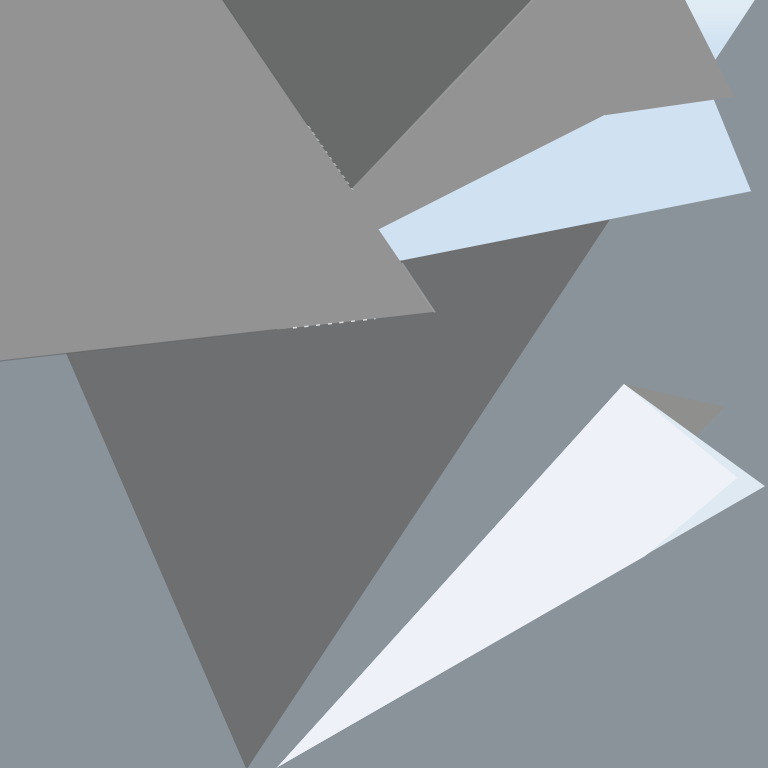
A three.js fragment shader for this background:

```glsl
// Draws flat grey, pale blue and white angular shards over a slate backdrop.
varying vec2 vUv;

// Signed distance to the line a-b, negative on its right side
float edge(vec2 p, vec2 a, vec2 b) {
  vec2 e = normalize(b - a);
  return dot(p - a, vec2(-e.y, e.x));
}

// Convex shapes, corners listed clockwise
float triangle(vec2 p, vec2 a, vec2 b, vec2 c) {
  return max(edge(p, a, b), max(edge(p, b, c), edge(p, c, a)));
}

float quad(vec2 p, vec2 a, vec2 b, vec2 c, vec2 d) {
  return max(max(edge(p, a, b), edge(p, b, c)), max(edge(p, c, d), edge(p, d, a)));
}

float segment(vec2 p, vec2 a, vec2 b) {
  vec2 e = b - a;
  return length(p - a - e * clamp(dot(p - a, e) / dot(e, e), 0.0, 1.0));
}

// Smooth coverage of a signed distance
float cover(float d) {
  return clamp(0.5 - d / fwidth(vUv.x), 0.0, 1.0);
}

void main() {
  vec2 p = vUv;
  vec3 lightGrey = vec3(0.575, 0.577, 0.58);
  vec3 paleBlue = vec3(0.816, 0.886, 0.949);
  vec3 color = vec3(0.541, 0.576, 0.604);

  // Dark shards at the back
  float topShard = triangle(p, vec2(0.25, 1.02), vec2(0.74, 1.02), vec2(0.458, 0.72));
  color = mix(color, vec3(0.408, 0.42, 0.412), cover(topShard));
  float darkShard = triangle(p, vec2(0.07, 0.577), vec2(0.794, 0.714), vec2(0.321, -0.002));
  color = mix(color, vec3(0.431, 0.435, 0.441), cover(darkShard));

  // Pale blue shards
  float blueShard = quad(p, vec2(0.443, 0.645), vec2(0.469, 0.753), vec2(0.919, 0.896), vec2(0.978, 0.751));
  color = mix(color, paleBlue, cover(blueShard));
  float cornerShard = triangle(p, vec2(0.87, 1.02), vec2(0.996, 1.02), vec2(0.93, 0.92));
  vec3 cornerBlue = mix(paleBlue, vec3(0.88, 0.925, 0.955), smoothstep(0.93, 1.0, p.y));
  color = mix(color, cornerBlue, cover(cornerShard));

  // Light grey slab and its bent wing
  float slab = quad(p, vec2(-0.02, 1.02), vec2(0.276, 1.02), vec2(0.566, 0.594), vec2(-0.02, 0.528));
  float wing = quad(p, vec2(0.443, 0.676), vec2(0.443, 0.736), vec2(0.712, 1.02), vec2(0.911, 0.913));
  float wingTip = quad(p, vec2(0.712, 1.02), vec2(0.882, 1.02), vec2(0.956, 0.874), vec2(0.788, 0.85));
  color = mix(color, lightGrey, cover(min(slab, min(wing, wingTip))));

  // Thin rims, some broken into dashes
  float rim = min(segment(p, vec2(0.459, 0.754), vec2(0.693, 1.0)),
                  segment(p, vec2(0.524, 0.657), vec2(0.566, 0.594)));
  color = mix(color, vec3(0.68), 0.6 * cover(rim - 0.001));
  float dash = smoothstep(0.3, 0.6, sin(6.2832 * p.x / 0.0152));
  float dashedRim = segment(p, vec2(0.372, 0.572), vec2(0.488, 0.585));
  color = mix(color, vec3(0.85), dash * cover(dashedRim - 0.001));
  float notch = smoothstep(0.0, 0.5, sin(6.2832 * p.y / 0.008));
  float notchedRim = segment(p, vec2(0.4, 0.838), vec2(0.459, 0.753));
  color = mix(color, vec3(0.76), 0.7 * notch * cover(notchedRim - 0.001));
  float shadowRim = min(segment(p, vec2(0.0, 0.53), vec2(0.36, 0.571)),
                        segment(p, vec2(0.29, 1.0), vec2(0.4, 0.838)));
  color = mix(color, vec3(0.36), 0.5 * cover(shadowRim - 0.0008));

  // Small grey flap behind the white shard
  float flap = triangle(p, vec2(0.8125, 0.5), vec2(0.944, 0.47), vec2(0.895, 0.422));
  color = mix(color, vec3(0.56, 0.56, 0.555), cover(flap));

  // White shard with a pale bevel on the right
  float bevel = triangle(p, vec2(0.361, 0.001), vec2(0.8125, 0.5), vec2(0.996, 0.367));
  color = mix(color, vec3(0.875, 0.914, 0.945), cover(bevel));
  float whiteFace = quad(p, vec2(0.361, 0.001), vec2(0.8125, 0.5), vec2(0.96, 0.378), vec2(0.84, 0.276));
  color = mix(color, vec3(0.932, 0.947, 0.972), cover(whiteFace));

  gl_FragColor = vec4(color, 1.0);
}
```
